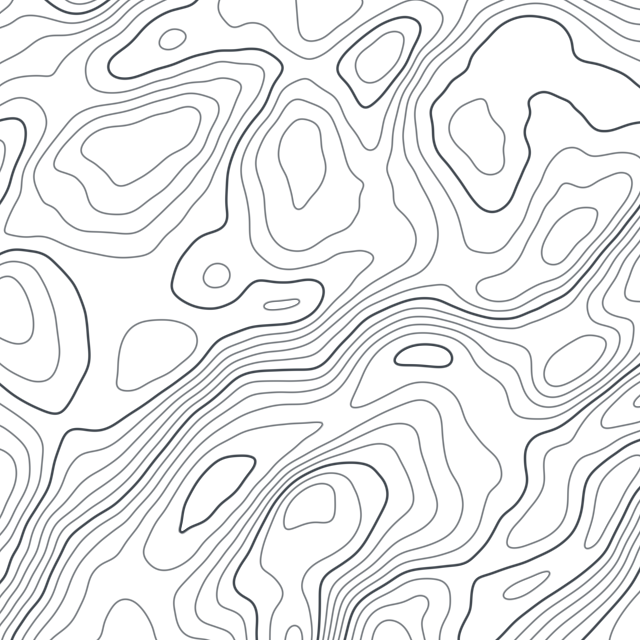
This pattern is drawn by a WebGL 2 fragment shader. Its source:

```glsl
#version 300 es
precision highp float;

uniform vec2 u_resolution;
out vec4 fragColor;

const vec3 PAPER = vec3(1.0);
const vec3 THIN_INK = vec3(0.45, 0.47, 0.49);
const vec3 INDEX_INK = vec3(0.25, 0.28, 0.31);

// Unit vector with a pseudo-random direction for each lattice cell
vec2 randomDirection(vec2 cell) {
    uvec2 k = uvec2(ivec2(cell) + 4096);
    uint h = k.x * 1597334677u ^ k.y * 3812015801u;
    h = (h ^ (h >> 15)) * 2246822519u;
    h = (h ^ (h >> 13)) * 3266489917u;
    h ^= h >> 16;
    float angle = float(h & 65535u) / 65536.0 * 6.28319;
    return vec2(cos(angle), sin(angle));
}

// Gradient noise with quintic fade, about -0.7 to 0.7
float gradientNoise(vec2 p) {
    vec2 cell = floor(p);
    vec2 f = p - cell;
    vec2 fade = f * f * f * (f * (f * 6.0 - 15.0) + 10.0);
    vec2 e = vec2(1.0, 0.0);
    float a = dot(randomDirection(cell), f);
    float b = dot(randomDirection(cell + e.xy), f - e.xy);
    float c = dot(randomDirection(cell + e.yx), f - e.yx);
    float d = dot(randomDirection(cell + e.xx), f - e.xx);
    return mix(mix(a, b, fade.x), mix(c, d, fade.x), fade.y);
}

// Terrain height in contour levels, with ridges running along a diagonal
float terrainHeight(vec2 p) {
    vec2 warped = p + 0.1 * vec2(gradientNoise(p * 3.0 + 11.3), gradientNoise(p * 3.0 + 37.8));
    vec2 ridge = vec2(dot(warped, vec2(0.79, 0.62)), dot(warped, vec2(-0.62, 0.79)));

    float hills = gradientNoise(ridge * vec2(2.3, 4.2) + vec2(5.4, 8.7));
    hills += 0.3 * gradientNoise(ridge * vec2(5.0, 7.0) + vec2(21.2, 3.6));
    hills += 0.08 * gradientNoise(ridge * vec2(9.0, 10.0) + vec2(44.5, 17.9));

    // Small jags appear only in some rough patches
    float roughness = smoothstep(-0.1, 0.4, gradientNoise(p * 4.0 + 63.1));
    hills += (0.01 + 0.04 * roughness) * gradientNoise(p * 18.0 + 50.0);

    return 11.5 * hills + 13.0 * ridge.y;
}

void main() {
    float pixel = 1.0 / min(u_resolution.x, u_resolution.y);
    vec2 p = gl_FragCoord.xy * pixel;

    // Distance to the nearest contour from the height and its slope
    vec2 e = vec2(0.0008, 0.0);
    float height = terrainHeight(p);
    vec2 slope = vec2(terrainHeight(p + e.xy) - terrainHeight(p - e.xy),
                      terrainHeight(p + e.yx) - terrainHeight(p - e.yx)) / (2.0 * e.x);
    float level = floor(height + 0.5);
    float lineDistance = abs(height - level) / max(length(slope), 0.5);

    // Every fifth contour is a heavier, darker index line
    bool isIndex = mod(level, 5.0) < 0.5;
    float halfWidth = isIndex ? 0.0019 : 0.00128;
    vec3 ink = isIndex ? INDEX_INK : THIN_INK;

    float softness = 0.85 * pixel;
    float coverage = 1.0 - smoothstep(halfWidth - softness, halfWidth + softness, lineDistance);
    fragColor = vec4(mix(PAPER, ink, coverage), 1.0);
}
```
